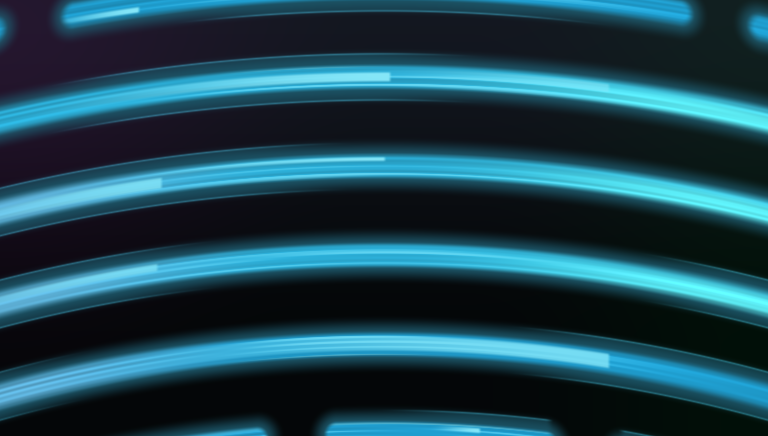
A WebGL 1 fragment shader for this background:

```glsl
precision highp float;
// Concentric glowing cyan light bands arching across a dark backdrop.
uniform vec2 u_resolution;

// Lengths are in canvas heights, with the origin at the canvas centre.
#define ARC_CENTER vec2(0.0, -3.606)
#define OUTER_RADIUS 4.134
#define RING_SPACING 0.2044
#define CORE_HALF 0.025
#define HALO_HALF 0.068
#define SHEATH_HALF 0.053
#define SHEATH_LENGTH 1.037
#define SHEATH_PERIOD 1.959
#define SHEATH_SHIFT 0.2995
#define GAP_HALF 0.068
#define FILAMENT_DENSITY 170.0

const vec3 TEAL = vec3(0.12, 0.37, 0.45);
const vec3 BLUE = vec3(0.12, 0.61, 0.80);
const vec3 CYAN = vec3(0.36, 0.92, 0.95);
const vec3 HAZE = vec3(0.42, 0.70, 0.85);
const vec3 PALE = vec3(0.52, 0.90, 0.97);

float hash(vec2 p) {
  return fract(sin(dot(p, vec2(127.1, 311.7))) * 43758.5453);
}

float noise(vec2 p) {
  vec2 i = floor(p), f = fract(p);
  f = f * f * (3.0 - 2.0 * f);
  return mix(mix(hash(i), hash(i + vec2(1.0, 0.0)), f.x),
             mix(hash(i + vec2(0.0, 1.0)), hash(i + 1.0), f.x), f.y);
}

// Soft-edged strip: 1 inside halfWidth, 0 outside.
float strip(float d, float halfWidth, float soft) {
  return 1.0 - smoothstep(halfWidth - soft, halfWidth + soft, abs(d));
}

// Highlight on one ring that builds up rightward and stops at a sharp tip.
float streak(float ring, float id, vec2 pos, vec2 tip, float len, float halfWidth) {
  float along = smoothstep(tip.x - len, tip.x, pos.x) * (1.0 - smoothstep(-0.005, 0.005, pos.x - tip.x));
  return strip(ring - id, 0.5, 0.01) * along * strip(pos.y - tip.y, halfWidth, 0.004);
}

// Distance into a lit segment; only the first and last rings are broken.
float segmentDepth(float ring, float x) {
  vec2 gaps = ring < 0.5 ? vec2(-0.016, 0.788) : vec2(0.131, 0.332);
  float depth = abs(abs(x - gaps.x) - gaps.y) - GAP_HALF;
  return (ring < 0.5 || ring > 4.5) ? depth : 1.0;
}

vec3 backdrop(vec2 p) {
  vec3 col = mix(vec3(0.015, 0.025, 0.03), vec3(0.075, 0.09, 0.125), smoothstep(-0.3, 0.5, p.y));
  col += vec3(0.07, 0.0, 0.06) * smoothstep(0.9, 0.0, length(p - vec2(-0.9, 0.35)));
  col += vec3(-0.01, 0.035, 0.0) * smoothstep(0.2, 0.9, p.x);
  return max(col, 0.0);
}

void main() {
  vec2 p = (gl_FragCoord.xy - 0.5 * u_resolution) / u_resolution.y;
  float pixel = 1.0 / u_resolution.y;

  // Nearest ring and signed offset from its centre line
  float k = (OUTER_RADIUS - length(p - ARC_CENTER)) / RING_SPACING;
  float ring = floor(k + 0.5);
  float offset = (ring - k) * RING_SPACING;
  vec2 pos = vec2(p.x, offset);
  float endDist = max(CORE_HALF - segmentDepth(ring, p.x), 0.0);
  float d = length(vec2(endDist, offset));
  float inner = step(0.5, ring) * step(ring, 3.5);
  float blur = 0.007 + 0.005 * smoothstep(0.3, 0.9, abs(p.x));

  // Wide halo
  vec3 col = backdrop(p);
  float halo = 1.0 - smoothstep(CORE_HALF * 0.8, HALO_HALF, d);
  col = mix(col, TEAL, halo * 0.9);

  // Translucent sheath with thin rims, staggered from ring to ring
  float u = mod(p.x + 0.793 + SHEATH_SHIFT * (ring - 1.0), SHEATH_PERIOD);
  float sheath = smoothstep(0.0, 0.25, u) * (1.0 - smoothstep(0.72, SHEATH_LENGTH, u));
  sheath *= 1.0 - smoothstep(0.0, 0.02, endDist);
  col = mix(col, TEAL * 0.85, 0.55 * sheath * strip(offset, SHEATH_HALF, 0.004));
  col += vec3(0.10, 0.28, 0.32) * sheath * strip(abs(offset) - SHEATH_HALF, 0.0015, 0.001 + pixel);

  // Core tint: hazy to the left, brighter cyan to the right
  vec3 core = mix(BLUE, CYAN, 0.2 * inner);
  core = mix(core, HAZE, 0.8 * step(1.5, ring) * (1.0 - smoothstep(-0.85, -0.2, p.x)));
  core = mix(core, CYAN, inner * smoothstep(0.0, 0.8, p.x) * (1.0 - 0.6 * smoothstep(0.0, 0.025, offset)));

  // Fine filaments running along the core
  float fiber = noise(vec2(p.x * 1.6 + ring * 7.3, offset * FILAMENT_DENSITY + ring * 19.0));
  core *= 0.88 + 0.24 * fiber;
  core = mix(core, PALE, 0.6 * smoothstep(0.6, 0.95, fiber) * strip(p.x, 0.4, 0.35));

  // Sharp-tipped highlights
  float shine = streak(ring, 0.0, pos, vec2(-0.562, -0.012), 0.25, 0.006);
  shine += streak(ring, 1.0, pos, vec2(0.014, 0.0), 0.9, 0.010);
  shine += 0.6 * streak(ring, 1.0, pos, vec2(0.516, 0.008), 0.6, 0.009);
  shine += streak(ring, 2.0, pos, vec2(0.002, 0.016), 0.7, 0.004);
  shine += 0.8 * streak(ring, 2.0, pos, vec2(-0.51, -0.004), 0.6, 0.012);
  shine += 0.7 * streak(ring, 3.0, pos, vec2(-0.52, 0.010), 0.6, 0.008);
  shine += 0.8 * streak(ring, 4.0, pos, vec2(0.516, 0.002), 1.3, 0.016);
  shine += streak(ring, 5.0, pos, vec2(0.22, 0.014), 0.12, 0.005);
  core = mix(core, PALE, min(shine, 1.0));

  col = mix(col, core, strip(d, CORE_HALF, blur));
  gl_FragColor = vec4(col, 1.0);
}
```
